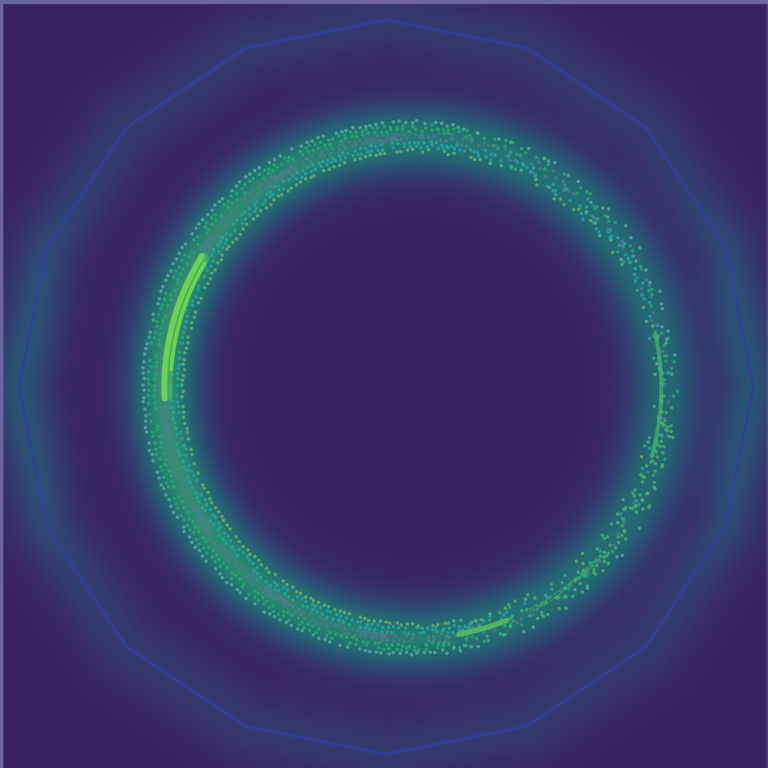
A WebGL 2 fragment shader for this background:

```glsl
#version 300 es
precision highp float;
uniform vec2 u_resolution;
out vec4 fragColor;

const float PI = 3.14159;
const float TAU = 6.28318;
const vec2 RING_CENTER = vec2(0.539, 0.495);
const float RING_RADIUS = 0.3255;
const vec3 LIME = vec3(0.43, 0.84, 0.30);
const vec3 GREEN = vec3(0.28, 0.70, 0.42);
const vec3 CYAN = vec3(0.12, 0.66, 0.66);
const vec3 SLATE = vec3(0.32, 0.48, 0.56);

vec2 hash2(vec2 p) {
  vec3 q = fract(p.xyx * vec3(0.1031, 0.1030, 0.0973));
  q += dot(q, q.yzx + 33.33);
  return fract((q.xx + q.yz) * q.zy);
}

float gradientNoise(vec2 p) {
  vec2 i = floor(p), f = fract(p), u = f * f * (3.0 - 2.0 * f);
  vec4 corner;
  for (int k = 0; k < 4; k++) {
    vec2 o = vec2(k % 2, k / 2);
    corner[k] = dot(hash2(i + o + 40.0) * 2.0 - 1.0, f - o);
  }
  vec2 row = mix(corner.xz, corner.yw, u.x);
  return mix(row.x, row.y, u.y);
}

float gaussian(float d, float sigma) {
  return exp(-0.5 * d * d / (sigma * sigma));
}

float fillMask(float d, float pixel) {
  return 1.0 - smoothstep(-0.5 * pixel, pixel, d);
}

// Violet through teal to green
vec3 glowRamp(float v) {
  vec3 c = mix(vec3(0.22, 0.137, 0.382), vec3(0.20, 0.23, 0.43), clamp(v * 4.0, 0.0, 1.0));
  c = mix(c, vec3(0.15, 0.35, 0.45), clamp(v * 4.0 - 1.0, 0.0, 1.0));
  c = mix(c, vec3(0.14, 0.46, 0.45), clamp(v * 4.0 - 2.0, 0.0, 1.0));
  return mix(c, vec3(0.20, 0.60, 0.42), clamp(v * 4.0 - 3.0, 0.0, 1.0));
}

float polygonDistance(vec2 p, float radius, float sides) {
  float sector = TAU / sides;
  float a = mod(atan(p.y, p.x), sector) - 0.5 * sector;
  return length(p) * cos(a) - radius * cos(0.5 * sector);
}

// Distance to an arc given by its middle angle and half span
float arcDistance(vec2 p, float radius, float middle, float span) {
  float a = abs(mod(atan(p.y, p.x) - middle + PI, TAU) - PI);
  return length(vec2(max(a - span, 0.0) * radius, length(p) - radius));
}

vec3 dotColor(int ring, float pick, float lowerRight) {
  vec3 c = ring == 7 ? vec3(0.34, 0.68, 0.65) : ring > 4 ? vec3(0.13, 0.68, 0.43)
         : ring > 2 ? SLATE : ring > 0 ? CYAN : vec3(0.42, 0.70, 0.40);
  return mix(c, GREEN, lowerRight * step(0.35, pick));
}

// Nested dotted circles, tidy on the left and scattered on the right
vec3 addDots(vec3 color, vec2 uv, float pixel) {
  const float count = 280.0;
  for (int ring = 0; ring < 8; ring++) {
    float t = float(ring) / 7.0;
    vec2 p = uv - mix(vec2(0.547, 0.495), vec2(0.5325, 0.495), t);
    float radius = mix(0.309, 0.346, t);
    float turn = fract(atan(p.y, p.x) / TAU) * count;
    float cell = floor(turn);
    float a = (cell + 0.5) / count * TAU;
    vec2 h = hash2(vec2(cell, float(ring) * 17.0 + 3.0));
    vec2 g = hash2(vec2(cell + 311.0, float(ring) * 29.0));
    float right = smoothstep(-0.2, 0.8, cos(a));
    float lowerRight = right * smoothstep(0.25, -0.2, sin(a));
    vec2 jitter = (h - 0.5) * vec2(0.0035, 0.003 + 0.013 * right);
    vec2 q = vec2((fract(turn) - 0.5) / count * TAU * radius, length(p) - radius) - jitter;
    float present = step(g.x, mix(0.88, 0.38, right));
    float mask = fillMask(length(q) - 0.0019, pixel) * present;
    color = mix(color, dotColor(ring, g.y, lowerRight), 0.8 * mask);
  }
  return color;
}

// Smooth strokes lying along the ring
vec3 addStreaks(vec3 color, vec2 p, float pixel) {
  float a = atan(p.y, p.x);
  float period = 0.428;
  float local = abs(mod(a - 1.69 + 0.5 * period, period) - 0.5 * period);
  float side = smoothstep(0.25, 0.0, p.x / length(p));
  float grain = smoothstep(-0.25, 0.1, gradientNoise(p * vec2(180.0, 260.0)));
  float muted = fillMask(abs(length(p) - RING_RADIUS) - 0.004, pixel);
  muted *= smoothstep(0.09, 0.04, local) * side * grain;
  color = mix(color, SLATE, 0.65 * muted);
  float broad = arcDistance(p, 0.322, 2.88, 0.29);
  color = mix(color, GREEN, 0.7 * fillMask(broad - 0.007, pixel));
  for (int k = 0; k < 2; k++) {
    float strand = float(k);
    float d = arcDistance(p, 0.325 - 0.008 * strand, 2.885 - 0.05 * strand, 0.30 - 0.07 * strand);
    color = mix(color, LIME, 0.95 * fillMask(d - 0.0032 + 0.001 * strand, pixel));
  }
  float rightArc = arcDistance(p, 0.322, -0.03, 0.25);
  float lowArc = arcDistance(p, 0.326, -1.29, 0.10);
  float diagonalArc = arcDistance(p, 0.327, -0.92, 0.17);
  color = mix(color, GREEN, 0.75 * fillMask(rightArc - 0.0022, pixel));
  color = mix(color, mix(GREEN, LIME, 0.4), 0.85 * fillMask(lowArc - 0.003, pixel));
  return mix(color, GREEN, 0.6 * grain * fillMask(diagonalArc - 0.0025, pixel));
}

void main() {
  vec2 uv = gl_FragCoord.xy / u_resolution;
  float pixel = 1.0 / min(u_resolution.x, u_resolution.y);

  // Soft glows of ring and polygon
  vec2 p = uv - RING_CENTER;
  vec2 q = uv - vec2(0.503, 0.496);
  float left = 0.5 - 0.5 * p.x / max(length(p), 0.001);
  float ringGlow = gaussian(length(p) - RING_RADIUS, 0.033) * mix(0.64, 0.94, left);
  float polygon = polygonDistance(q, 0.478, 16.0);
  float sideways = pow(abs(q.x) / max(length(q), 0.001), 8.0);
  float polygonGlow = gaussian(polygon, 0.03) * (0.24 + 0.22 * sideways);
  vec3 color = glowRamp(ringGlow + polygonGlow);

  // Line work
  color = mix(color, vec3(0.19, 0.24, 0.64), 0.9 * fillMask(abs(polygon) - 0.0013, pixel));
  color = addDots(color, uv, pixel);
  color = addStreaks(color, p, pixel);

  // Pale rim along the top and the left, dim on the right
  float rim = max(fillMask(uv.x - 0.004, pixel), fillMask(1.0 - uv.y - 0.005, pixel));
  rim = max(rim, 0.4 * fillMask(1.0 - uv.x - 0.002, pixel));
  color = mix(color, vec3(0.42, 0.40, 0.62), rim);
  fragColor = vec4(color, 1.0);
}
```
